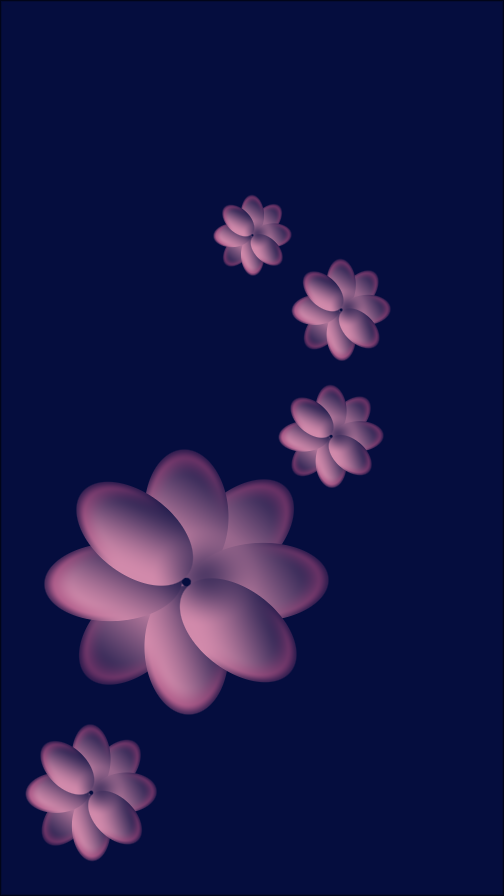
This background is drawn by a Shadertoy shader. Its source:

```glsl
// Five pink eight-petalled flowers drifting over a deep navy field.

const vec3 NAVY = vec3(0.018, 0.05, 0.243);

// Paints one petal pointing along angle; q is in flower units (radius 1).
vec3 paintPetal(vec3 col, vec2 q, float angle, bool isBack, float pixelsPerUnit) {
    vec2 outward = vec2(cos(angle), sin(angle));
    float tilt = angle + 0.05;
    vec2 axis = vec2(cos(tilt), sin(tilt));
    mat2 toLocal = mat2(axis.x, -axis.y, axis.y, axis.x);
    vec2 size = vec2(0.485, 0.295);
    vec2 e = toLocal * (q - outward * 0.515) / size;
    float r = length(e);

    // Light falls from the lower left, and from the heart on the back petals
    vec2 lightDir = vec2(-0.75, -0.66) - outward * (isBack ? 1.6 : 0.4);
    float light = dot(e, normalize(toLocal * lightDir * size));
    float lit = smoothstep(-1.15, 0.85, light);

    // Soft shadow where the petals meet
    lit *= mix(0.3, 1.0, smoothstep(0.0, 0.38, length(q - vec2(0.13, 0.04))));
    vec3 petal = mix(vec3(0.11, 0.10, 0.29), vec3(0.82, 0.54, 0.67), lit);

    // Rosy tip that sinks into the background at its rim
    float tip = smoothstep(-0.2, 0.8, e.x);
    petal = mix(petal, vec3(0.60, 0.25, 0.46), 0.65 * tip * smoothstep(0.55, 0.95, r));
    petal = mix(petal, NAVY, 0.65 * tip * smoothstep(0.84, 1.03, r));

    float coverage = clamp(0.5 - (r - 1.0) * 0.32 * pixelsPerUnit, 0.0, 1.0);
    return mix(col, petal, coverage);
}

// Layers opposite petals in pairs, from back to front.
vec3 paintFlower(vec3 col, vec2 q, float pixelsPerUnit) {
    float layerAngle[4] = float[4](45.0, 90.0, 0.0, 135.0);
    for (int i = 0; i < 8; i++) {
        float angle = radians(layerAngle[i / 2] + 180.0 * float(i % 2));
        col = paintPetal(col, q, angle, i < 2, pixelsPerUnit);
    }
    return col;
}

void mainImage(out vec4 fragColor, in vec2 fragCoord) {
    vec2 p = fragCoord / iResolution.x;
    vec3 col = NAVY;

    // Thin dark frame
    vec2 border = min(p, iResolution.xy / iResolution.x - p);
    float edge = min(border.x, border.y);
    col *= mix(0.4, 1.0, smoothstep(0.001, 0.004, edge));

    // Flowers: centre in xy, half extent in zw, in canvas widths
    vec4 flowers[5] = vec4[5](
        vec4(0.501, 1.311, 0.0775, 0.080),
        vec4(0.677, 1.163, 0.098, 0.101),
        vec4(0.657, 0.912, 0.104, 0.102),
        vec4(0.370, 0.623, 0.282, 0.263),
        vec4(0.181, 0.205, 0.130, 0.1355));
    for (int i = 0; i < 5; i++) {
        vec2 q = (p - flowers[i].xy) / flowers[i].zw;
        if (dot(q, q) < 1.3) {
            col = paintFlower(col, q, flowers[i].z * iResolution.x);
        }
    }
    fragColor = vec4(col, 1.0);
}
```
